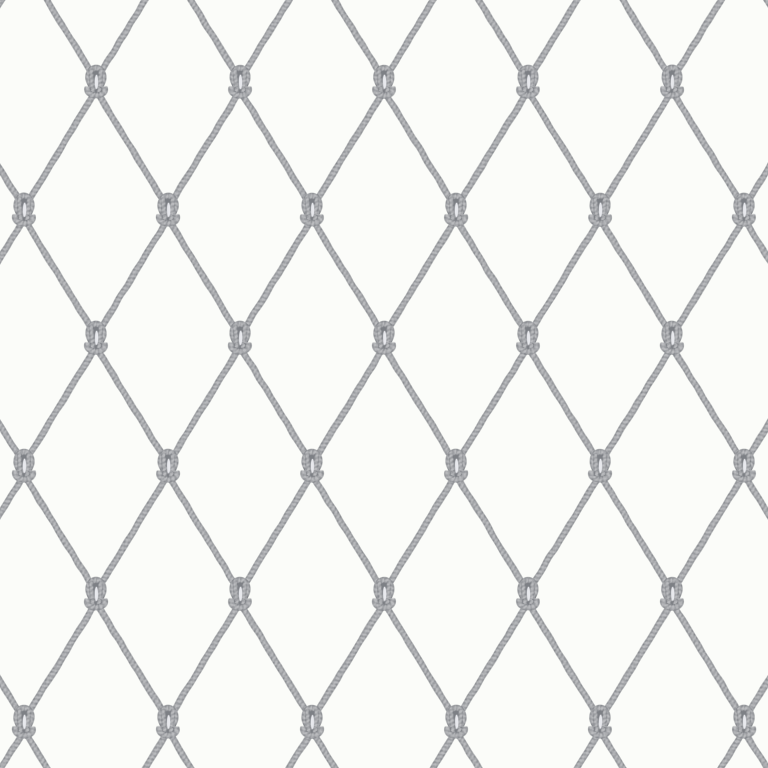
Write a WebGL 2 fragment shader that draws this pattern.

```glsl
#version 300 es
precision highp float;

uniform vec2 u_resolution;
out vec4 fragColor;

const vec3 PAPER = vec3(0.984, 0.988, 0.976);
const vec3 ROPE_DARK = vec3(0.49, 0.50, 0.52);
const vec3 ROPE_LIGHT = vec3(0.73, 0.735, 0.745);
const vec3 GAP_LIGHT = vec3(0.91, 0.915, 0.93);

const vec2 PITCH = vec2(0.1875, 1.0 / 3.0);
const vec2 FIRST_KNOT = vec2(0.125, 0.893);
const float ROPE_RADIUS = 0.0041;
const float TWIST_RATE = 1050.0;

vec2 hashGradient(vec2 cell) {
    float h = fract(sin(dot(cell, vec2(127.1, 311.7))) * 43758.5);
    float angle = 6.28318 * h;
    return vec2(cos(angle), sin(angle));
}

float gradientNoise(vec2 p) {
    vec2 i = floor(p), f = fract(p);
    vec2 u = f * f * f * (f * (f * 6.0 - 15.0) + 10.0);
    float a = dot(hashGradient(i), f);
    float b = dot(hashGradient(i + vec2(1, 0)), f - vec2(1, 0));
    float c = dot(hashGradient(i + vec2(0, 1)), f - vec2(0, 1));
    float d = dot(hashGradient(i + vec2(1, 1)), f - vec2(1, 1));
    return mix(mix(a, b, u.x), mix(c, d, u.x), u.y);
}

// Offset from the nearest point of a rectangular lattice
vec2 latticeOffset(vec2 p, vec2 pitch) {
    return p - pitch * round(p / pitch);
}

float coverage(float dist, float soft) {
    return 1.0 - smoothstep(-soft, soft, dist);
}

// Approximate signed distance to an ellipse
float ellipseDistance(vec2 p, vec2 radii) {
    float k = length(p / radii);
    return k * (k - 1.0) / max(length(p / (radii * radii)), 0.001);
}

// Returns distance along, signed distance across, and distance to the segment
vec3 segmentFrame(vec2 p, vec2 a, vec2 b) {
    vec2 dir = normalize(b - a), v = p - a;
    float along = dot(v, dir);
    float across = dir.x * v.y - dir.y * v.x;
    float nearest = clamp(along, 0.0, length(b - a));
    return vec3(along, across, length(vec2(along - nearest, across)));
}

// Rounded cord with slanted twist lines
vec3 ropeColor(float along, float across, float radius, float grain) {
    float t = clamp(across / radius, -1.0, 1.0);
    float twist = sin(along * TWIST_RATE + t * 1.8);
    float light = 0.82 - 0.62 * t * t + 0.17 * twist + 0.35 * grain;
    return mix(ROPE_DARK, ROPE_LIGHT, clamp(light, 0.0, 1.0));
}

vec3 drawStrand(vec3 under, vec2 p, vec2 a, vec2 b, float side, float radius, float grain, float soft) {
    vec3 frame = segmentFrame(p, a, b);
    vec3 cord = ropeColor(frame.x, frame.y * side, radius, grain);
    return mix(under, cord, coverage(frame.z - radius, soft));
}

vec3 drawLoop(vec3 under, vec2 p, vec2 radii, float radius, float mask, float grain, float soft) {
    float across = ellipseDistance(p, radii);
    float along = atan(p.x, -p.y) * 0.5 * (radii.x + radii.y);
    vec3 cord = ropeColor(along, across, radius, grain);
    return mix(under, cord, mask * coverage(abs(across) - radius, soft));
}

vec3 drawNet(vec3 under, vec2 p, float grain, float soft) {
    float side = p.x < 0.0 ? -1.0 : 1.0;
    vec2 q = vec2(abs(p.x), p.y);
    vec2 topEnd = vec2(0.0095, 0.018), bottomEnd = vec2(0.003, -0.016);
    vec2 up = 0.5 * PITCH, down = up * vec2(1, -1);
    vec3 color = drawStrand(under, q, topEnd, up + bottomEnd * vec2(-1, 1), side, ROPE_RADIUS, grain, soft);
    return drawStrand(color, q, bottomEnd, down + topEnd * vec2(-1, 1), side, ROPE_RADIUS, grain, soft);
}

vec3 drawKnot(vec3 under, vec2 p, float grain, float soft) {
    // Shadowed core and upper loop
    float core = ellipseDistance(p - vec2(0.0, 0.001), vec2(0.011, 0.017));
    vec3 color = mix(under, ROPE_DARK, coverage(core, soft));
    color = drawLoop(color, p - vec2(0.0, 0.0065), vec2(0.0098, 0.0122), 0.0039, 1.0, grain, soft);

    // Two inner strands
    float side = p.x < 0.0 ? -1.0 : 1.0;
    vec2 q = vec2(abs(p.x), p.y);
    color = drawStrand(color, q, vec2(0.0065, 0.015), vec2(0.0042, -0.013), side, 0.0031, grain, soft);

    // Front half of the collar, then the bright gap
    vec2 collar = p - vec2(0.0, -0.0095);
    float front = coverage(collar.y - 0.004, 0.0015);
    color = drawLoop(color, collar, vec2(0.0115, 0.0078), 0.0039, front, grain, soft);
    float gap = ellipseDistance(p - vec2(0.0008, 0.0005), vec2(0.0023, 0.009));
    return mix(color, GAP_LIGHT, coverage(gap, soft));
}

void main() {
    vec2 uv = gl_FragCoord.xy / u_resolution.y;
    float soft = max(0.8 / u_resolution.y, 0.0012);
    float grain = gradientNoise(uv * 330.0);
    vec2 p = uv - FIRST_KNOT;
    vec2 wobble = 0.0013 * vec2(gradientNoise(uv * 45.0), gradientNoise(uv * 45.0 + 71.3));

    vec2 evenKnot = latticeOffset(p, PITCH);
    vec2 oddKnot = latticeOffset(p - 0.5 * PITCH, PITCH);
    vec2 knot = length(evenKnot) < length(oddKnot) ? evenKnot : oddKnot;

    vec3 color = drawNet(PAPER, evenKnot + wobble, grain, soft);
    color = drawKnot(color, knot + 0.5 * wobble, grain, soft);
    fragColor = vec4(color, 1.0);
}
```
